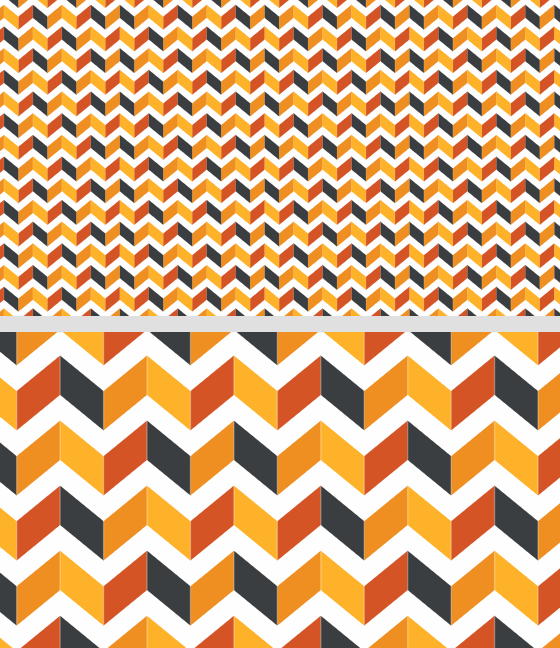
Top, the full canvas; bottom, a detail of the centre.
Give the GLSL for this pattern, as a Shadertoy shader.

```glsl
// Chevron stripes of slanted bricks on white: red and orange bricks rise, dark and
// yellow ones fall. A zigzag offset bends the rows; a four-colour cycle restarts
// every ten columns and shifts by two on alternate rows. Lengths: canvas height = 1.

#define COLUMN_WIDTH 0.04583
#define ROW_PITCH 0.06863
#define ZIGZAG_DROP 0.0375
#define BAND_FILL 0.605
#define FIRST_PEAK vec2(0.0125, 0.985)
#define TILE_COLUMNS 10.0
#define TILE_START 8.0
#define SEAM_WIDTH 0.0014
#define SEAM_STRENGTH 0.3

const vec3 WHITE  = vec3(1.0, 0.995, 0.995);
const vec3 RED    = vec3(0.83, 0.33, 0.15);
const vec3 DARK   = vec3(0.23, 0.245, 0.25);
const vec3 ORANGE = vec3(0.94, 0.56, 0.13);
const vec3 YELLOW = vec3(0.995, 0.70, 0.16);

// Colour of one brick from its column and row
vec3 brickColour(float column, float row) {
    float tileColumn = mod(column - TILE_START, TILE_COLUMNS);
    float cycleStep = mod(tileColumn + 1.0 + 2.0 * mod(row, 2.0), 4.0);
    if (cycleStep < 0.5) return RED;
    if (cycleStep < 1.5) return DARK;
    if (cycleStep < 2.5) return ORANGE;
    return YELLOW;
}

// Antialiased coverage from a signed distance, positive inside
float coverage(float inside, float pixel) {
    return clamp(0.5 + inside / pixel, 0.0, 1.0);
}

void mainImage(out vec4 fragColor, in vec2 fragCoord) {
    float pixel = 1.0 / iResolution.y;
    vec2 p = fragCoord * pixel;

    // Zigzag: 0 at each peak, 1 at each valley
    float across = (p.x - FIRST_PEAK.x) / COLUMN_WIDTH;
    float zigzag = 1.0 - abs(mod(across, 2.0) - 1.0);

    // Rows, counted downwards and centred on the coloured band
    float depth = (FIRST_PEAK.y - p.y - ZIGZAG_DROP * zigzag) / ROW_PITCH;
    float centred = depth - 0.5 * BAND_FILL;
    float row = floor(centred + 0.5);
    float slopeScale = inversesqrt(1.0 + pow(ZIGZAG_DROP / COLUMN_WIDTH, 2.0));
    float bandInside = (0.5 * BAND_FILL - abs(centred - row)) * ROW_PITCH * slopeScale;

    // Neighbouring bricks blend over the nearest column edge
    float edge = floor(across + 0.5);
    float edgeOffset = (across - edge) * COLUMN_WIDTH;
    vec3 brick = mix(brickColour(edge - 1.0, row), brickColour(edge, row),
                     coverage(edgeOffset, pixel));

    // Pale hairline where bricks meet
    float seam = coverage(0.5 * SEAM_WIDTH - abs(edgeOffset), pixel);
    brick = mix(brick, WHITE, SEAM_STRENGTH * seam);

    fragColor = vec4(mix(WHITE, brick, coverage(bandInside, pixel)), 1.0);
}
```
